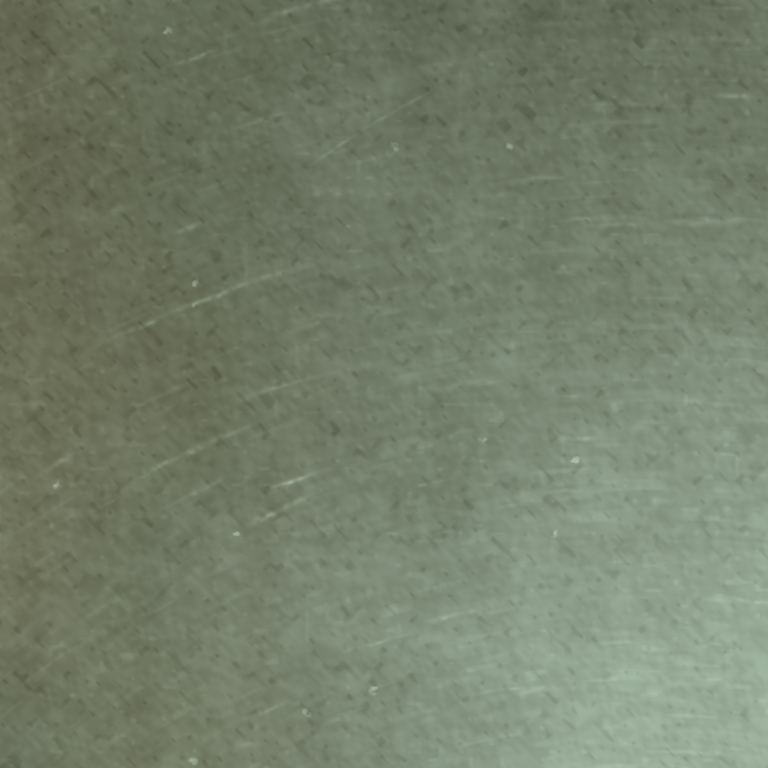
A WebGL 1 fragment shader for this texture:

```glsl
precision highp float;
// Dull green brushed metal with faint arc scratches, soft grain and a glow at the lower right.
uniform vec2 u_resolution;

const vec3 SHADE = vec3(0.37, 0.405, 0.33);
const vec3 SHEEN = vec3(0.62, 0.70, 0.62);
const vec3 WARM_TINT = vec3(0.014, -0.006, -0.018);
const vec2 ARC_CENTER = vec2(0.85, -0.95);
const int SCRATCHES = 30;

float hash(vec2 p) {
  vec3 q = fract(vec3(p.xyx) * 0.1031);
  q += dot(q, q.yzx + 33.33);
  return fract((q.x + q.y) * q.z);
}

vec2 hash2(vec2 p) {
  return vec2(hash(p), hash(p + 57.3));
}

float noise(vec2 p) {
  vec2 i = floor(p);
  vec2 f = fract(p);
  f = f * f * (3.0 - 2.0 * f);
  float low = mix(hash(i), hash(i + vec2(1.0, 0.0)), f.x);
  float high = mix(hash(i + vec2(0.0, 1.0)), hash(i + vec2(1.0, 1.0)), f.x);
  return mix(low, high, f.y);
}

// Noise centred on zero
float ripple(vec2 p) {
  return noise(p) - 0.5;
}

// Keeps only the peaks of the noise, as soft uneven flecks
float flecks(vec2 p, float threshold) {
  return smoothstep(threshold, 1.0, noise(p));
}

// Rare bright nicks with ragged outlines
float nicks(vec2 uv, float cells, float share) {
  vec2 p = uv * cells;
  vec2 cell = floor(p);
  vec2 d = p - cell - 0.35 - 0.3 * hash2(cell + 5.0);
  float present = step(1.0 - share, hash(cell + 24.7));
  float ragged = length(d) + 0.25 * ripple(uv * 210.0);
  return present * (1.0 - smoothstep(0.0, 0.22, ragged));
}

// A tapered, broken line around a middle point
float scratch(vec2 uv, vec2 middle, float angle, float halfLength, float width, float seed) {
  vec2 d = uv - middle;
  vec2 dir = vec2(cos(angle), sin(angle));
  float along = dot(d, dir);
  float wobble = 0.004 * ripple(vec2(along * 30.0, seed + 5.0));
  float across = dot(d, vec2(-dir.y, dir.x)) + 0.35 * along * along + wobble;
  float taper = 1.0 - smoothstep(0.2, 1.0, abs(along) / halfLength);
  float wear = 0.15 + 1.2 * noise(vec2(along * 50.0, seed)) * noise(uv * 140.0 + seed);
  return taper * wear * exp(-across * across / (width * width));
}

// Scattered scratches that mostly follow the arcs
float scratches(vec2 uv) {
  float sum = 0.0;
  for (int i = 0; i < SCRATCHES; i++) {
    float id = float(i) + 1.0;
    vec2 middle = hash2(vec2(id, 3.7));
    vec2 shape = hash2(vec2(id, 41.2));
    vec2 spoke = middle - ARC_CENTER;
    float stray = step(0.86, hash(vec2(id, 77.1)));
    float angle = atan(-spoke.x, spoke.y) + 0.12 * (shape.y - 0.5) + 0.4 * stray;
    float halfLength = mix(0.03, 0.18, shape.x * shape.x);
    float width = mix(0.0022, 0.0042, shape.y);
    float strength = mix(0.15, 0.60, hash(vec2(id, 9.4)));
    sum += strength * scratch(uv, middle, angle, halfLength, width, id);
  }
  return sum;
}

// Diagonal mottling with small dark and light flecks
float grain(vec2 uv) {
  vec2 diagonal = vec2(uv.x - uv.y, uv.x + uv.y);
  float coarse = ripple(diagonal * vec2(42.0, 64.0));
  float fine = ripple(diagonal * vec2(75.0, 115.0) + 8.0);
  float dark = flecks(diagonal * vec2(58.0, 84.0) + 40.0, 0.72);
  float pale = flecks(uv * vec2(75.0, 95.0) + 70.0, 0.78);
  return 0.11 * coarse + 0.15 * fine - 0.17 * dark + 0.13 * pale;
}

// Broad clouds with faint level and upright bands
float mottle(vec2 uv) {
  float cloud = ripple(uv * 5.0 + 11.0);
  float blotch = ripple(uv * 17.0 + 3.0);
  float upright = ripple(uv * vec2(26.0, 4.0));
  float level = ripple(uv * vec2(5.0, 55.0));
  return 0.11 * cloud + 0.09 * blotch + 0.10 * upright + 0.06 * level;
}

// Brushing along the arcs, with arc length and radius as coordinates
float brushing(vec2 uv) {
  vec2 spoke = uv - ARC_CENTER;
  vec2 polar = vec2(atan(spoke.x, spoke.y) * 1.4, length(spoke));
  float hair = ripple(polar * vec2(18.0, 150.0));
  float streak = flecks(polar * vec2(20.0, 105.0) + 31.0, 0.74);
  return 0.09 * hair + 0.11 * streak;
}

void main() {
  vec2 uv = gl_FragCoord.xy / u_resolution;

  // Broad light
  vec2 toGlow = uv - vec2(1.05, -0.02);
  float glow = exp(-2.3 * dot(toGlow, toGlow));
  float light = 0.045 + 0.96 * glow;

  // Surface detail
  light += mottle(uv) + grain(uv) + brushing(uv) * (0.7 + 0.6 * glow);
  light += scratches(uv) + 0.55 * nicks(uv, 34.0, 0.008);

  // Colour, a little browner towards the left
  vec3 color = mix(SHADE, SHEEN, light);
  float warmth = (1.0 - smoothstep(0.0, 0.6, uv.x)) * (0.5 + noise(uv * 4.0));
  color += WARM_TINT * warmth;
  gl_FragColor = vec4(clamp(color, 0.0, 1.0), 1.0);
}
```
